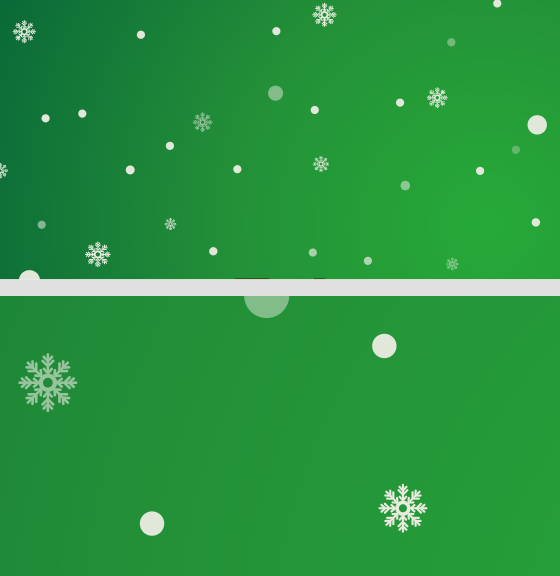
Top: the whole. Bottom: its middle third, enlarged.
Reproduce this background procedurally as a WebGL 2 fragment shader.

```glsl
#version 300 es
precision highp float;
// Winter backdrop: a radial green gradient, bright at the lower right, with
// sparse pale dots and eight-armed snowflakes above a thin pale rim. Each cell
// of a jittered grid holds one item; arms are segments folded into one sector.

#define GLOW_CENTRE vec2(1.75, 0.2)   // in canvas heights
#define GLOW_MID 0.93                 // distance of the middle green
#define GLOW_END 1.92                 // distance of the deepest green
#define CELL 0.25                     // grid spacing
#define FLAKE_SHARE 0.27              // part of the cells with a snowflake
#define DOT_SHARE 0.68                // part of the cells with a dot
#define FLAKE_SIZE vec2(0.020, 0.047) // smallest and largest radius
#define DOT_SIZE vec2(0.0145, 0.052)
#define ARMS 8.0
#define STROKE 0.045                  // half line width, in flake radii
#define RIM 0.0032                    // height of the pale lower rim
#define STUB 0.04                     // spacing of the dark stubs on the rim

uniform vec2 u_resolution;
out vec4 fragColor;

const float TAU = 6.28319;
const vec3 BRIGHT_GREEN = vec3(0.15, 0.665, 0.22);
const vec3 MID_GREEN    = vec3(0.138, 0.565, 0.22);
const vec3 DEEP_GREEN   = vec3(0.04, 0.415, 0.22);
const vec3 CREAM        = vec3(0.91, 0.92, 0.87);
const vec3 BARK         = vec3(0.16, 0.20, 0.08);

vec3 hash3(vec2 p) {
    vec3 q = fract(p.xyx * vec3(0.1031, 0.1030, 0.0973));
    q += dot(q, q.yxz + 33.33);
    return fract((q.xxy + q.yzz) * q.zyx);
}

float segment(vec2 p, vec2 a, vec2 b) {
    vec2 ab = b - a;
    return length(p - a - ab * clamp(dot(p - a, ab) / dot(ab, ab), 0.0, 1.0));
}

// Signed distance to a snowflake of radius one
float snowflake(vec2 p) {
    float r = length(p);
    if (r > 1.2) return r - 1.0;
    float sector = TAU / ARMS;
    float angle = mod(atan(p.y, p.x + 1e-6) + 0.5 * sector, sector) - 0.5 * sector;
    vec2 q = r * vec2(cos(angle), abs(sin(angle)));

    float d = segment(q, vec2(0.30, 0.0), vec2(0.96, 0.0));          // arm
    d = min(d, segment(q, vec2(0.32, 0.0), vec2(0.47, 0.13)));       // petal
    d = min(d, segment(q, vec2(0.56, 0.0), vec2(0.74, 0.18)));       // branches
    d = min(d, segment(q, vec2(0.73, 0.0), vec2(0.88, 0.14)));
    d = min(d, abs(r - 0.24) - 0.03);                                // hub ring
    return d - STROKE;
}

vec3 gradient(vec2 p) {
    float d = distance(p, GLOW_CENTRE);
    vec3 inner = mix(BRIGHT_GREEN, MID_GREEN, min(d / GLOW_MID, 1.0));
    return mix(inner, DEEP_GREEN, clamp((d - GLOW_MID) / (GLOW_END - GLOW_MID), 0.0, 1.0));
}

float coverage(float d, float pixel) {
    return clamp(0.5 - d / pixel, 0.0, 1.0);
}

// Opacity of the item that belongs to one grid cell
float item(vec2 p, vec2 cell, float pixel) {
    vec3 place = hash3(cell + 17.0);
    float fade = hash3(cell + 71.0).y;
    vec2 q = p - (cell + place.xy) * CELL;

    // An even sequence over the cells keeps the shares and sizes steady
    float kind = fract(dot(cell, vec2(0.7549, 0.5698)) + 0.5);
    if (kind < FLAKE_SHARE) {
        float size = mix(FLAKE_SIZE.x, FLAKE_SIZE.y, kind / FLAKE_SHARE);
        float opacity = fade < 0.12 ? 0.6 : 1.0;
        return opacity * coverage(snowflake(q / size) * size, pixel);
    }
    float rank = (kind - FLAKE_SHARE) / DOT_SHARE;
    if (rank > 1.0) return 0.0;
    float radius = mix(DOT_SIZE.x, DOT_SIZE.y, pow(rank, 16.0));
    float opacity = fade < 0.28 ? mix(0.3, 0.8, fade / 0.28) : 0.97;
    return opacity * coverage(length(q) - radius, pixel);
}

void main() {
    float pixel = 1.0 / u_resolution.y;
    vec2 p = gl_FragCoord.xy * pixel;
    vec3 colour = gradient(p);

    // Items may reach into the neighbouring cells
    vec2 home = floor(p / CELL);
    for (int y = -1; y <= 1; y++)
        for (int x = -1; x <= 1; x++)
            colour = mix(colour, CREAM, item(p, home + vec2(x, y), pixel));

    // Pale rim along the lower edge, with a few dark stubs on it
    float stub = step(0.88, hash3(vec2(floor(p.x / STUB), 5.0)).x);
    colour = mix(colour, BARK, stub * coverage(p.y - 1.8 * RIM, pixel));
    colour = mix(colour, CREAM, coverage(p.y - RIM, pixel));

    fragColor = vec4(colour, 1.0);
}
```
